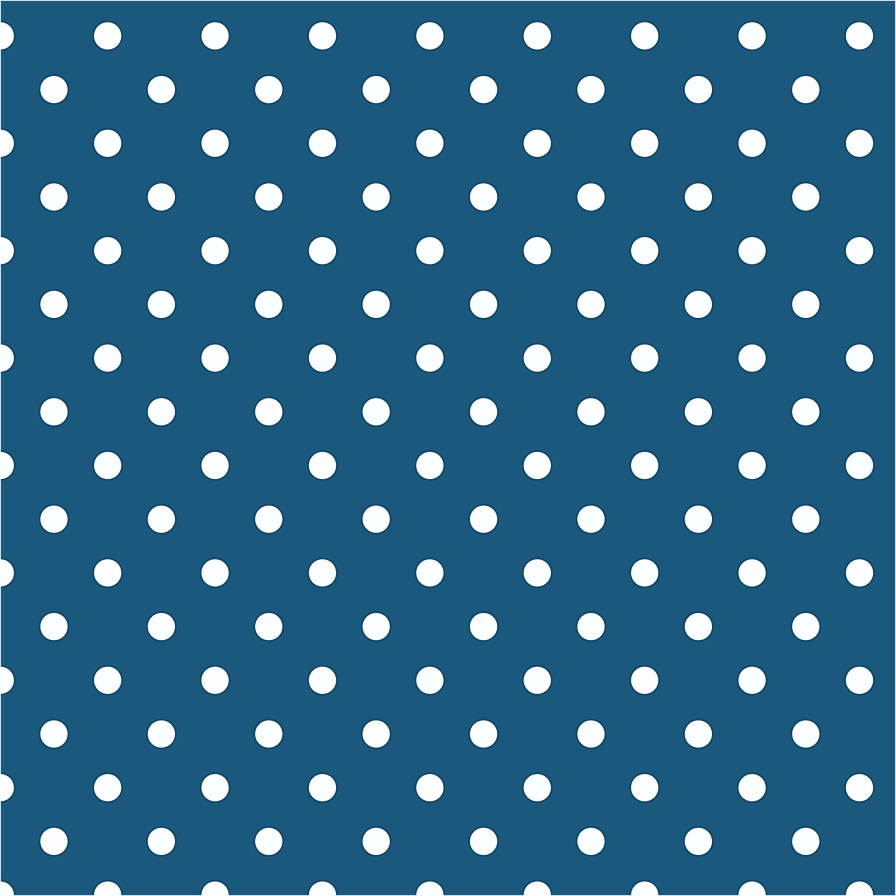
This pattern is drawn by a Shadertoy shader. Its source:

```glsl
// Staggered white polka dots with a thin dark rim on deep blue, inside a hairline pale edge.

const vec3 BLUE  = vec3(0.10, 0.35, 0.49);
const vec3 RIM   = vec3(0.06, 0.26, 0.38);
const vec3 WHITE = vec3(0.985, 0.998, 0.995);

const float PERIOD     = 0.11987;           // dot spacing along a row
const vec2  ORIGIN     = vec2(0.0003, 0.001);
const float DOT_RADIUS = 0.0152;
const float RIM_WIDTH  = 0.0019;
const float EDGE_WIDTH = 0.0009;

// Antialiased coverage of the region where the signed distance is negative.
float coverage(float dist, float pixel) {
    return clamp(0.5 - dist / pixel, 0.0, 1.0);
}

// Distance from p to the nearest point of a square grid.
float gridDistance(vec2 p, float period) {
    return length((fract(p / period + 0.5) - 0.5) * period);
}

// Distance to the nearest dot centre: a grid plus a copy shifted by half a cell.
float staggeredDistance(vec2 p, float period) {
    return min(gridDistance(p, period), gridDistance(p - 0.5 * period, period));
}

// Distance inward from the nearest side of the canvas.
float borderDistance(vec2 p, vec2 size) {
    vec2 inset = min(p, size - p);
    return min(inset.x, inset.y);
}

void mainImage(out vec4 fragColor, in vec2 fragCoord) {
    float pixel = 1.0 / iResolution.y;
    vec2 size = iResolution.xy * pixel;
    vec2 p = fragCoord * pixel;

    // Dots, each over its darker rim
    float dotDist = staggeredDistance(p - ORIGIN, PERIOD) - DOT_RADIUS;
    vec3 color = mix(BLUE, RIM, coverage(dotDist - RIM_WIDTH, pixel));
    color = mix(color, WHITE, coverage(dotDist, pixel));

    // Pale hairline around the canvas
    float edge = coverage(borderDistance(p, size) - EDGE_WIDTH, pixel);
    color = mix(color, WHITE, edge);

    fragColor = vec4(color, 1.0);
}
```
